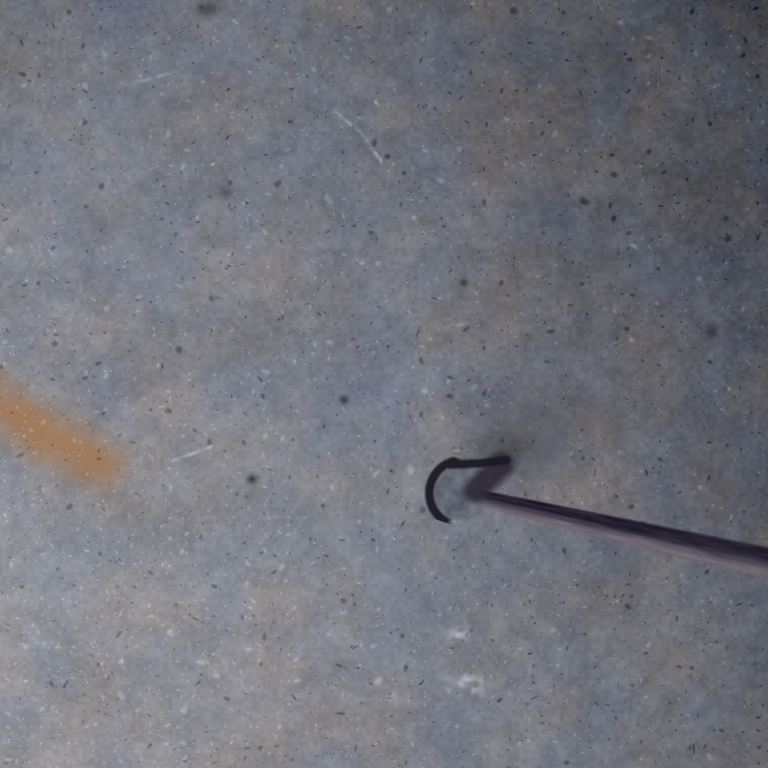
This texture is drawn by a Shadertoy shader. Its source:

```glsl
// Worn grey concrete with an orange stain and a dark hooked metal rod.

float hash(vec2 p) {
    vec3 q = fract(vec3(p.xyx) * 0.1031);
    q += dot(q, q.yzx + 33.33);
    return fract((q.x + q.y) * q.z);
}

float noise(vec2 p) {
    vec2 i = floor(p), f = fract(p);
    f = f * f * (3.0 - 2.0 * f);
    return mix(mix(hash(i), hash(i + vec2(1, 0)), f.x),
               mix(hash(i + vec2(0, 1)), hash(i + vec2(1, 1)), f.x), f.y);
}

float fbm(vec2 p) {
    float sum = 0.0, amp = 0.5;
    for (int i = 0; i < 5; i++) {
        sum += amp * noise(p);
        p = mat2(1.6, 1.2, -1.2, 1.6) * p + 7.3;
        amp *= 0.55;
    }
    return sum;
}

float segment(vec2 p, vec2 a, vec2 b) {
    vec2 d = b - a;
    return length(p - a - d * clamp(dot(p - a, d) / dot(d, d), 0.0, 1.0));
}

float blob(vec2 p, vec2 c, vec2 size) {
    vec2 d = (p - c) / size;
    return exp(-dot(d, d));
}

// Randomly turned oval flecks, one per cell at most
float flecks(vec2 p, float cells, float density, float seed) {
    p *= cells;
    vec2 id = floor(p) + seed;
    float a = 6.283 * hash(id + 3.7);
    vec2 d = fract(p) - 0.35 - 0.3 * vec2(hash(id + 11.0), hash(id + 23.0));
    d = mat2(cos(a), sin(a), -sin(a), cos(a)) * d;
    d.y *= 1.0 + 1.5 * hash(id + 41.0);
    float r = 0.12 + 0.22 * hash(id + 57.0);
    return step(hash(id), density) * (1.0 - smoothstep(r * 0.3, r, length(d)));
}

vec3 concrete(vec2 p) {
    // Light falls off toward the upper right
    float light = 0.575 - 0.05 * p.x - 0.13 * p.x * p.x - 0.11 * p.y * p.y;
    light -= 0.04 * blob(p, vec2(0.95, 0.62), vec2(0.25, 0.3));
    vec3 col = light + vec3(-0.012, -0.006, 0.026);
    col += vec3(0.012, 0.004, -0.008) * blob(p, vec2(0.0), vec2(0.5, 0.35));

    // Mottling in brightness and tint
    col += 0.08 * (fbm(p * 9.0) - 0.55) + 0.10 * (fbm(p * 45.0 + 5.0) - 0.55);
    col += vec3(0.07, 0.015, -0.06) * (fbm(p * 14.0 + 31.0) - 0.55);
    col += 0.05 * (noise(p * 190.0) - 0.5);

    // Orange stain
    float rust = segment(p, vec2(-0.02, 0.485), vec2(0.125, 0.395));
    rust = 1.0 - smoothstep(0.0, 0.058, rust + 0.022 * (fbm(p * 25.0) - 0.5));
    col = mix(col, vec3(0.64, 0.47, 0.33), 0.85 * rust);

    // Pits and pale grit, the grit thickest at lower left
    float grit = mix(0.10, 0.32, blob(p, vec2(0.05, 0.12), vec2(0.4)));
    for (int i = 0; i < 3; i++) {
        float k = float(i), cells = 48.0 + 37.0 * k;
        vec2 q = p + 0.008 * vec2(noise(p * 60.0), noise(p * 60.0 + 9.0));
        col -= (0.13 - 0.02 * k) * flecks(q, cells, 0.13, 17.0 * k);
        col += 0.09 * flecks(q + 0.37, cells, grit, 100.0 + 13.0 * k);
    }
    return col;
}

vec3 marks(vec2 p, vec3 col) {
    float rough = noise(p * 110.0);
    // Scratches and chipped patches
    float scratch = min(segment(p, vec2(0.435, 0.855), vec2(0.470, 0.828)),
                        segment(p, vec2(0.470, 0.828), vec2(0.496, 0.790)));
    scratch = min(scratch, segment(p, vec2(0.176, 0.892), vec2(0.228, 0.907)));
    scratch = min(scratch, segment(p, vec2(0.225, 0.400), vec2(0.275, 0.418)));
    col += 0.17 * rough * (1.0 - smoothstep(0.0005, 0.004, scratch));
    float chips = blob(p, vec2(0.608, 0.108), vec2(0.022, 0.014))
                + 0.6 * blob(p, vec2(0.597, 0.173), vec2(0.014, 0.009));
    col += 0.26 * chips * smoothstep(0.35, 0.8, rough);

    // Larger holes
    float holes = blob(p, vec2(0.604, 0.632), vec2(0.005))
                + blob(p, vec2(0.448, 0.479), vec2(0.006))
                + blob(p, vec2(0.328, 0.376), vec2(0.006))
                + blob(p, vec2(0.927, 0.568), vec2(0.009))
                + 0.6 * blob(p, vec2(0.294, 0.750), vec2(0.009))
                + 0.7 * blob(p, vec2(0.270, 0.988), vec2(0.017, 0.010));
    return mix(col, vec3(0.17, 0.17, 0.21), 0.75 * min(holes, 1.0));
}

vec3 hookedRod(vec2 p, vec3 col) {
    // Soft shadows around the metal
    col *= 1.0 - 0.28 * blob(p, vec2(0.655, 0.415), vec2(0.045, 0.025));
    col = mix(col, vec3(0.35, 0.32, 0.33), 0.4 * blob(p, vec2(0.71, 0.45), vec2(0.07, 0.05)));

    // Shaft: dark on top, pale along the lower edge
    float along = clamp((p.x - 0.625) / 0.375, 0.0, 1.0);
    float side = (p.y - mix(0.351, 0.267, along)) / mix(0.012, 0.021, along);
    float shaft = (1.0 - smoothstep(0.8, 1.1, abs(side))) * smoothstep(0.612, 0.635, p.x);
    float grain = fbm(vec2(p.x * 30.0, side * 4.0));
    vec3 metal = mix(vec3(0.43, 0.40, 0.44), vec3(0.14, 0.12, 0.18), smoothstep(-0.75, 0.4, side));
    col = mix(col, metal + 0.14 * (grain - 0.5), shaft);

    // Flattened head with a dark inner fold
    vec2 c = p - vec2(0.602, 0.358);
    float face = 1.0 - smoothstep(0.034, 0.043, length(c * vec2(1.0, 1.08)));
    face *= 1.0 - smoothstep(0.0, 0.04, c.x);
    col = mix(col, vec3(0.36, 0.38, 0.43) + 0.3 * (fbm(p * 65.0) - 0.5), 0.85 * face);
    float fold = segment(p, vec2(0.652, 0.394), vec2(0.620, 0.362));
    col = mix(col, vec3(0.16, 0.14, 0.19), 0.85 * (1.0 - smoothstep(0.008, 0.024, fold)));

    // Curved rim and its upper lip
    float rim = abs(length(c) - 0.043) + 0.5 * max(c.x + 0.012, 0.0) + max(-0.034 - c.y, 0.0);
    rim = min(rim, segment(p, vec2(0.585, 0.395), vec2(0.628, 0.397)));
    rim = min(rim, segment(p, vec2(0.628, 0.397), vec2(0.659, 0.401)));
    return mix(col, vec3(0.10, 0.10, 0.14), 0.95 * (1.0 - smoothstep(0.003, 0.008, rim)));
}

void mainImage(out vec4 fragColor, in vec2 fragCoord) {
    vec2 p = fragCoord / iResolution.xy;
    vec3 col = hookedRod(p, marks(p, concrete(p)));
    fragColor = vec4(clamp(col, 0.0, 1.0), 1.0);
}
```
